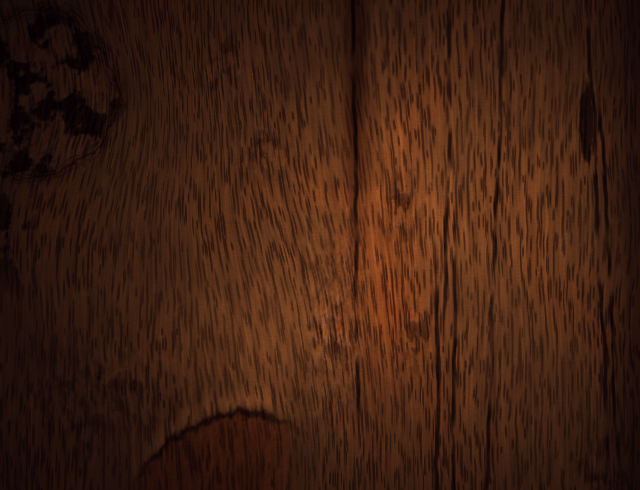
Give the GLSL for this texture, as a Shadertoy shader.

```glsl
// Dark varnished wood: pooled warm light over vertical grain, dashed pores and long streaks,
// with knots on the left, a broken ridge at the bottom and a rough embossed column.
// Built from gradient noise, Gaussian masks, bent grain coordinates and jittered cells.
#define AMBIENT 0.055
#define LIGHT 0.31
#define PORE_DEPTH 0.48
#define PORE_WIDTH 0.0015
#define STREAK_DEPTH 0.66
#define GRAIN_BEND 0.20
#define RELIEF_GAIN 0.42
#define FIBRE_GAIN 0.22
#define KNOT vec2(0.09, 0.81)
#define SEAM_X 0.727

vec2 hash2(vec2 p) {
    vec3 q = fract(p.xyx * vec3(0.1031, 0.1030, 0.0973));
    q += dot(q, q.yzx + 33.33);
    return fract((q.xx + q.yz) * q.zy);
}

float corner(vec2 cell, vec2 offset) {
    return dot(hash2(cell + 91.0) * 2.0 - 1.0, offset);
}

float noise(vec2 p) {
    vec2 i = floor(p), f = fract(p), u = f * f * f * (f * (f * 6.0 - 15.0) + 10.0);
    vec2 e = vec2(1.0, 0.0);
    return 1.4 * mix(mix(corner(i, f), corner(i + e, f - e), u.x),
                     mix(corner(i + e.yx, f - e.yx), corner(i + 1.0, f - 1.0), u.x), u.y);
}

float fbm(vec2 p) {
    float sum = 0.0, gain = 1.0;
    for (int i = 0; i < 4; i++) {
        sum += gain * noise(p);
        p = mat2(1.6, 1.2, -1.2, 1.6) * p + 7.3;
        gain *= 0.55;
    }
    return sum;
}

// Soft elliptical mask
float blob(vec2 p, float x, float y, float w, float h) {
    vec2 q = (p - vec2(x, y)) / vec2(w, h);
    return exp(-dot(q, q));
}

// Soft band around zero
float band(float d, float width) {
    return exp(-d * d / (width * width));
}

// Short tapered dashes, one per jittered cell
float pores(vec2 p, vec2 count, float seed, float pixel) {
    vec2 g = p * count;
    g.y += 9.0 * hash2(vec2(floor(g.x), seed)).x;
    vec2 cell = floor(g) + seed * 17.0, r = hash2(cell), s = hash2(cell + 43.0);
    vec2 f = fract(g) - 0.5;
    float dx = abs(f.x - (r.x - 0.5) * 0.6) / count.x;
    float reach = 0.14 + 0.34 * r.y, width = PORE_WIDTH * (0.5 + s.y);
    float taper = 1.0 - smoothstep(0.3 * reach, reach, abs(f.y));
    return (1.0 - smoothstep(width * 0.3, width + pixel, dx)) * taper * step(0.3, s.x);
}

// Long wandering line: x at mid height, lean, bottom, top
float streak(vec2 p, float x, float lean, float low, float high) {
    float wander = 0.007 * noise(vec2(x * 31.0, p.y * 5.0)) + 0.0025 * noise(vec2(x * 57.0, p.y * 24.0));
    float d = abs(p.x - x - lean * (p.y - 0.5) - wander);
    float ends = smoothstep(low, low + 0.1, p.y) * smoothstep(high, high - 0.1, p.y);
    float broken = smoothstep(-0.5, 0.15, noise(vec2(x * 83.0, p.y * 13.0)));
    return (1.0 - smoothstep(0.0015, 0.004 + 1.0 / iResolution.y, d)) * ends * broken;
}

float relief(vec2 p) {
    return fbm(p * vec2(48.0, 26.0));
}

void mainImage(out vec4 fragColor, in vec2 fragCoord) {
    vec2 p = fragCoord / iResolution.y;
    float cloud = fbm(p * vec2(5.0, 4.0)), rough = relief(p);

    // Pools of light
    float light = AMBIENT + LIGHT * blob(p, 0.80, 0.49, 0.64, 0.54);
    light += 0.11 * (blob(p, 0.78, 0.49, 0.17, 0.25) + blob(p, 0.54, 0.29, 0.17, 0.13));
    light += 0.06 * (blob(p, 0.86, 0.70, 0.11, 0.18) + blob(p, 1.09, 0.63, 0.14, 0.33));
    light *= (1.0 - 0.5 * smoothstep(1.19, 1.33, p.x)) * (1.0 + 0.14 * cloud);

    // Grain bends toward the seam and around the big knot
    vec2 g = p;
    g.x += GRAIN_BEND * (p.y - 0.5) * blob(p, 0.60, 0.5, 0.24, 0.8);
    g.x -= 0.07 * blob(p, 0.19, 0.81, 0.20, 0.22);
    g.x += 0.010 * noise(p * vec2(5.0, 4.0)) + 0.002 * noise(p * vec2(20.0, 25.0));
    float fibre = noise(g * vec2(190.0, 9.0)) + 0.6 * noise(g * vec2(75.0, 3.0));
    float shade = 1.0 + FIBRE_GAIN * fibre + 0.07 * noise(p * vec2(90.0, 260.0));
    float pore = 0.0;
    for (float k = 0.0; k < 4.0; k++)
        pore = max(pore, pores(g, vec2(42.0 + 21.0 * k, 4.5 + 3.0 * k), k + 1.0, 1.0 / iResolution.y));
    shade *= 1.0 - PORE_DEPTH * pore * (0.65 + 0.35 * smoothstep(-0.4, 0.3, cloud));

    // Seam, long streaks and a gouge
    float seam = band(p.x - SEAM_X, 0.022) * smoothstep(0.42, 0.80, p.y);
    float line = streak(p, SEAM_X, -0.01, 0.1, 1.2);
    line = max(line, streak(p, 0.910, 0.02, 0.3, 1.2));
    line = max(line, streak(p, 0.893, 0.0, -0.2, 0.52));
    line = max(line, streak(p, 0.928, 0.0, -0.2, 0.6));
    line = max(line, streak(p, 1.010, 0.035, -0.1, 1.1));
    line = max(line, streak(p, 1.222, -0.045, 0.0, 1.1));
    line = max(line, streak(p, 1.240, -0.05, 0.0, 0.85));
    line = max(line, smoothstep(0.35, 0.6, blob(p, 1.197, 0.75, 0.017, 0.085) + 0.16 * rough));
    shade *= (1.0 - 0.45 * seam) * (1.0 - STREAK_DEPTH * line);

    // Torn patches and the embossed column
    float column = blob(p, 0.68, 0.33, 0.065, 0.22);
    float torn = blob(p, 0.82, 0.58, 0.035, 0.08) + blob(p, 0.85, 0.31, 0.04, 0.08);
    torn += blob(p, 0.54, 0.69, 0.05, 0.06) + blob(p, 0.19, 0.19, 0.14, 0.10);
    torn += blob(p, 1.24, 0.03, 0.09, 0.05) + blob(p, 0.46, 0.88, 0.035, 0.06);
    torn = 0.75 * torn + 0.4 * blob(p, 0.38, 0.84, 0.09, 0.03);
    shade *= 1.0 - 0.55 * min(torn + 0.5 * column, 1.0) * smoothstep(-0.1, 0.4, rough);

    // Big knot with a dark rim, and the lower one at the edge
    float radius = length((p - KNOT) * vec2(1.0, 0.85)) + 0.025 * cloud + 0.008 * rough;
    float knots = 1.0 - smoothstep(0.12, 0.17, radius) + blob(p, 0.02, 0.53, 0.05, 0.10);
    float fissure = smoothstep(-0.05, 0.3, fbm(mat2(0.8, 0.6, -0.6, 0.8) * p * vec2(19.0, 15.0)));
    shade *= 1.0 - 0.75 * min(knots, 1.0) * fissure;
    shade *= 1.0 - 0.5 * band(radius - 0.145, 0.012) * (0.6 + 0.4 * sin(radius * 700.0));

    // Broken ridge: dark lip, lit upper side, red wood below
    float ridge = p.y - 0.165 + 2.6 * (p.x - 0.5) * (p.x - 0.5) - 0.012 * cloud - 0.010 * rough;
    float span = smoothstep(0.25, 0.33, p.x) * smoothstep(0.64, 0.53, p.x);
    float below = span * smoothstep(0.005, -0.02, ridge);
    shade *= 1.0 - 0.65 * span * band(ridge + 0.008, 0.009);
    shade *= 1.0 + 0.22 * span * band(ridge - 0.02, 0.02) - 0.12 * below;

    // Warm wood tint and cool varnish glints
    vec3 color = vec3(1.10, 0.66, 0.31) * light * shade - vec3(0.0, 0.018, 0.004);
    float red = below + 0.6 * (seam + blob(p, 0.78, 0.42, 0.10, 0.30)) + 0.5 * max(cloud, 0.0);
    color *= mix(vec3(1.0), vec3(1.06, 0.84, 0.66), min(red, 1.0));
    float slope = rough - relief(p + vec2(-0.003, 0.004));
    float bumpy = min(column + 0.7 * (torn + knots) + 0.4 * below, 1.0);
    color += RELIEF_GAIN * light * bumpy * slope * vec3(0.75, 0.62, 0.58);
    color += 0.012 * column + vec3(0.008, 0.006, 0.010);
    fragColor = vec4(clamp(color, 0.0, 1.0), 1.0);
}
```
